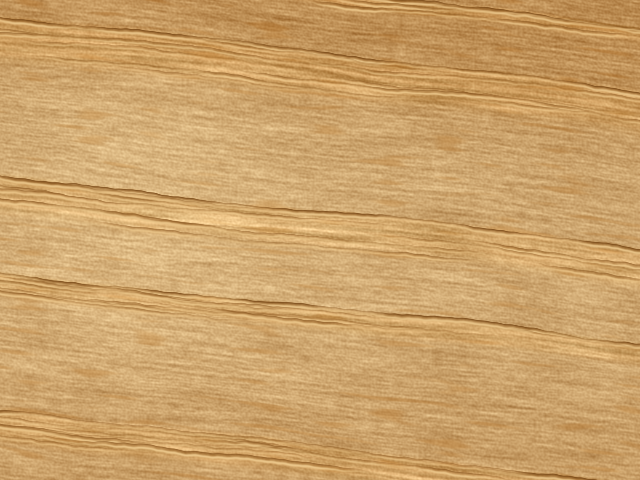
A Shadertoy shader for this texture:

```glsl
#define WOOD vec3(0.808, 0.655, 0.442)
#define TONE_STEP vec3(0.055, 0.065, 0.066)
#define AMBER vec3(0.73, 0.50, 0.23)
#define CRACK vec3(0.42, 0.24, 0.06)
#define CREAM vec3(0.96, 0.82, 0.58)
#define SLOPE 0.115
#define BANDS 5
#define CRACKS_PER_BAND 11
#define CRACK_WIDTH 0.0036
#define FIBRE_CONTRAST 1.45
#define BROAD_CONTRAST 1.3

// Upper edge of each coarse band at the left side, and its thickness
const float bandTop[BANDS] = float[](-0.10, 0.035, 0.365, 0.565, 0.852);
const float bandSize[BANDS] = float[](0.025, 0.080, 0.070, 0.042, 0.058);

float hash(vec2 p) {
    vec3 q = fract(vec3(p.xyx) * 0.1031);
    q += dot(q, q.yzx + 33.33);
    return fract((q.x + q.y) * q.z);
}

float corner(vec2 cell, vec2 offset) {
    float angle = 6.2832 * hash(cell);
    return dot(vec2(cos(angle), sin(angle)), offset);
}

float gradientNoise(vec2 p) {
    vec2 i = floor(p), f = p - i;
    vec2 u = f * f * f * (f * (f * 6.0 - 15.0) + 10.0);
    vec2 e = vec2(1.0, 0.0);
    float low = mix(corner(i, f), corner(i + e.xy, f - e.xy), u.x);
    float high = mix(corner(i + e.yx, f - e.yx), corner(i + e.xx, f - e.xx), u.x);
    return mix(low, high, u.y);
}

// Fine fibres and surface grain; grain.x runs along the wood, grain.y across it
float fibreTone(vec2 grain) {
    float tone = 1.0 * gradientNoise(grain * vec2(6.0, 155.0) + 11.0);
    tone += 0.6 * gradientNoise(grain * vec2(8.0, 80.0) + 37.0);
    tone += 0.5 * gradientNoise(grain * vec2(2.5, 26.0) + 71.0);
    tone += 1.0 * gradientNoise(grain * vec2(40.0, 190.0) + 53.0);
    tone += 0.9 * gradientNoise(grain * vec2(180.0, 190.0) + 97.0);
    return tone;
}

// x: dark gap, y: amber shade below it, z: lit lower lip
vec3 crackProfile(float d, float width, float soft) {
    float edge = smoothstep(-soft, soft, d);
    float gap = edge * exp(-max(d, 0.0) / width);
    float shade = edge * exp(-max(d, 0.0) / (2.5 * width));
    float lip = (d - 2.3 * width) / (0.7 * width + 0.4 * soft);
    return vec3(gap, shade, exp(-lip * lip));
}

void mainImage(out vec4 fragColor, in vec2 fragCoord) {
    vec2 p = fragCoord / iResolution.y;
    float soft = max(0.6 / iResolution.y, 0.0012);

    // Tilted and gently bent grain coordinates
    vec2 grain = vec2(p.x, 1.0 - p.y - SLOPE * p.x);
    grain.y += 0.022 * gradientNoise(vec2(p.x * 1.6, grain.y * 2.5) + 5.0);
    grain.y += 0.004 * gradientNoise(vec2(p.x * 6.0, grain.y * 9.0) + 19.0);

    // Smooth wood between the bands
    float tone = FIBRE_CONTRAST * fibreTone(grain);
    tone += 0.7 * gradientNoise(p * vec2(1.3, 2.0) + 3.0);
    vec3 color = WOOD + TONE_STEP * tone;
    float pores = gradientNoise(grain * vec2(8.0, 62.0) + 131.0);
    color = mix(color, AMBER, 0.4 * smoothstep(0.2, 0.5, pores));

    // Broad light: pale middle, deeper top and right corners
    float topShade = smoothstep(0.72, 1.05, p.y + 0.10 * p.x);
    float lowShade = smoothstep(0.45, 0.0, p.y + 0.06 * p.x);
    float glow = exp(-6.0 * dot(p - vec2(0.35, 0.64), p - vec2(0.35, 0.64)));
    color += BROAD_CONTRAST * (0.04 * glow * vec3(0.8, 1.0, 1.0)
        - vec3(0.055, 0.08, 0.09) * topShade - vec3(0.015, 0.024, 0.028) * lowShade);

    // Coarse bands of torn, overlapping fibres
    for (int b = 0; b < BANDS; b++) {
        float across = (grain.y - bandTop[b]) / bandSize[b];
        float inside = smoothstep(-0.1, 0.1, across) * smoothstep(1.3, 0.8, across);
        float ridge = gradientNoise(vec2(p.x * 5.0, grain.y * 105.0) + float(b) * 17.0);
        color += inside * (vec3(0.035, 0.022, 0.0) + 0.19 * ridge);

        for (int c = 0; c < CRACKS_PER_BAND; c++) {
            vec2 id = vec2(float(b) * 13.0 + 2.0, float(c) * 7.0 + 3.0);
            float seed = id.x * 3.7 + id.y * 1.37;
            bool leading = c == 0;

            // Each crack fades in and out along its own stretch
            float middle = leading ? 0.667 : 1.5 * hash(id) - 0.1;
            float reach = leading ? 1.4 : 0.20 + 0.38 * hash(id + 31.0);
            float taper = 1.0 - smoothstep(0.6, 1.0, abs(p.x - middle) / reach);
            float patches = gradientNoise(vec2(p.x * 5.0, seed + 0.4));
            float strength = taper * (0.45 + 0.55 * smoothstep(-0.15, 0.15, patches));
            strength *= leading ? 1.0 : 0.55 + 0.45 * hash(id + 57.0);

            float depth = leading ? 0.0 : (float(c) - 0.4 * hash(id + 83.0)) / float(CRACKS_PER_BAND - 1);
            float line = bandTop[b] + bandSize[b] * depth;
            line += 0.009 * gradientNoise(vec2(p.x * 3.5, seed));
            line += 0.004 * gradientNoise(vec2(p.x * 15.0, seed + 0.7));
            line += 0.0025 * gradientNoise(vec2(p.x * 48.0, seed + 0.3));
            float width = CRACK_WIDTH * (0.4 + 0.6 * strength);
            vec3 profile = strength * crackProfile(grain.y - line, width, soft);

            color = mix(color, AMBER, 0.6 * profile.y);
            color = mix(color, CREAM, 0.95 * profile.z);
            color = mix(color, CRACK, (leading ? 0.95 : 0.65) * profile.x);
        }
    }
    fragColor = vec4(clamp(color, 0.0, 1.0), 1.0);
}
```
